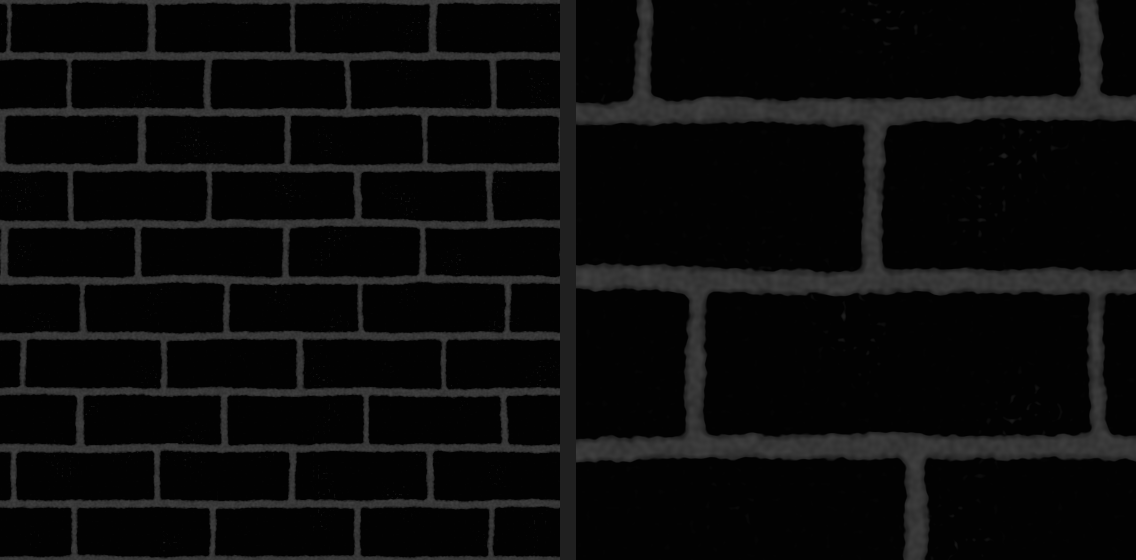
Left: the whole. Right: its middle third, enlarged.
This texture map is drawn by a Shadertoy shader. Its source:

```glsl
const vec2 BRICKS = vec2(4.0, 10.0);
const float BED_HALF = 0.0072;       // half height of the horizontal joints
const float CORNER_RADIUS = 0.005;
const vec3 BRICK_COLOR = vec3(0.006);
const vec3 MORTAR_DARK = vec3(0.145);
const vec3 MORTAR_LIGHT = vec3(0.218);

// Sideways shift of each course, in brick lengths, from the top down
const float COURSE_SHIFT[10] = float[10](
    0.083, 0.516, 0.047, 0.526, 0.010, 0.604, 0.146, 0.599, 0.104, 0.521);

vec2 hash22(vec2 p) {
    vec3 q = fract(p.xyx * vec3(0.1031, 0.1030, 0.0973));
    q += dot(q, q.yzx + 33.33);
    return fract((q.xx + q.yz) * q.zy);
}

float gradientAt(vec2 cell, vec2 offset, float period, float seed) {
    float angle = 6.2832 * hash22(mod(cell, period) + seed).x;
    return dot(vec2(cos(angle), sin(angle)), offset);
}

// Gradient noise that tiles over the unit square
float tiledNoise(vec2 uv, float period, float seed) {
    vec2 p = uv * period;
    vec2 i = floor(p), f = fract(p);
    vec2 w = f * f * f * (f * (f * 6.0 - 15.0) + 10.0);
    vec2 e = vec2(1.0, 0.0);
    float low = mix(gradientAt(i, f, period, seed),
                    gradientAt(i + e.xy, f - e.xy, period, seed), w.x);
    float high = mix(gradientAt(i + e.yx, f - e.yx, period, seed),
                     gradientAt(i + e.xx, f - e.xx, period, seed), w.x);
    return mix(low, high, w.y);
}

// Distance into the brick; negative inside the mortar
float brickDepth(vec2 uv) {
    float down = (1.0 - uv.y) * BRICKS.y;
    float course = mod(floor(down), BRICKS.y);
    float bedGap = (0.5 - abs(fract(down) - 0.5)) / BRICKS.y - BED_HALF;

    // Nearest upright joint, with its own position and width
    float along = uv.x * BRICKS.x - COURSE_SHIFT[int(course)];
    float joint = floor(along + 0.5);
    vec2 vary = hash22(vec2(mod(joint, BRICKS.x), course) + 7.0);
    float center = joint + (vary.x - 0.5) * 0.07;
    float halfWidth = mix(0.0043, 0.0072, vary.y);
    float sideGap = abs(along - center) / BRICKS.x - halfWidth;

    vec2 gap = vec2(sideGap, bedGap);
    return CORNER_RADIUS - length(max(CORNER_RADIUS - gap, 0.0));
}

// Slow bending of the courses
vec2 bend(vec2 uv) {
    return uv + vec2(tiledNoise(uv, 14.0, 3.0) * 0.0035,
                     tiledNoise(uv, 9.0, 19.0) * 0.0040);
}

// Ragged edges, from broad wear to fine crumbs
float edgeWear(vec2 uv) {
    return tiledNoise(uv, 30.0, 41.0) * 0.0018
         + tiledNoise(uv, 80.0, 53.0) * 0.0018
         + tiledNoise(uv, 190.0, 67.0) * 0.0016;
}

vec3 mortarColor(vec2 uv, float depth) {
    float body = smoothstep(0.0, 0.0038, -depth);
    float grain = tiledNoise(uv, 60.0, 83.0) * 0.030
                + tiledNoise(uv, 220.0, 97.0) * 0.040;
    return mix(MORTAR_DARK, MORTAR_LIGHT, body) + grain;
}

// Nearly black face with sparse pale specks in patches
vec3 brickColor(vec2 uv) {
    float patches = smoothstep(0.15, 0.55, tiledNoise(uv, 13.0, 113.0));
    float specks = smoothstep(0.25, 0.65, tiledNoise(uv, 210.0, 131.0));
    return BRICK_COLOR + specks * (0.012 + 0.11 * patches);
}

void mainImage(out vec4 fragColor, in vec2 fragCoord) {
    vec2 uv = fragCoord / iResolution.xy;
    float depth = brickDepth(bend(uv)) + edgeWear(uv);
    float softness = max(0.0007, 0.8 / iResolution.y);
    float face = smoothstep(-softness, softness, depth);
    vec3 color = mix(mortarColor(uv, depth), brickColor(uv), face);
    fragColor = vec4(color, 1.0);
}
```
